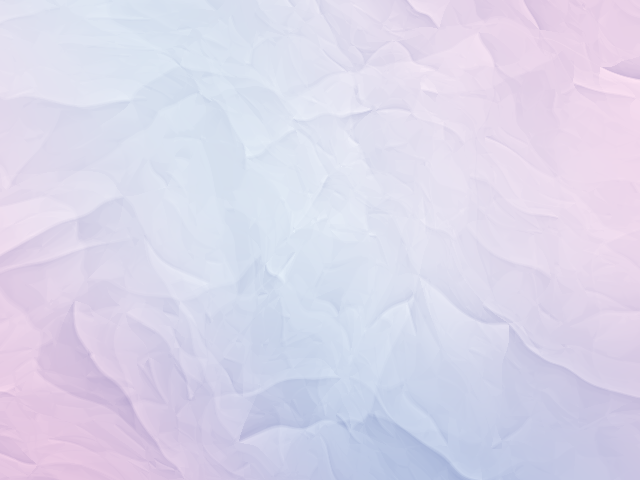
Give the GLSL for this texture, as a Shadertoy shader.

```glsl
// Crumpled paper with soft pastel blue, lavender and pink tints.
#define LAYERS 5            // octaves of creases
#define BASE_SCALE 2.3      // facets per canvas height in the largest octave
#define SCALE_STEP 1.85     // growth of scale per octave
#define CREASE_DEPTH 0.105  // contrast of the folds
#define FACET_DEPTH 0.026   // contrast of the flat facets
#define WARP 0.27           // raggedness of the folds
#define STRETCH 1.45        // elongation along the main fold direction
#define FOLD_ANGLE 0.5      // downward slope of the folds, radians
#define TONE_STEP 0.014     // size of the soft tonal steps

const vec3 BLUE_LIGHT = vec3(0.855, 0.893, 0.945);
const vec3 BLUE_DEEP  = vec3(0.725, 0.775, 0.890);
const vec3 PINK_LIGHT = vec3(0.930, 0.835, 0.918);
const vec3 PINK_DEEP  = vec3(0.885, 0.765, 0.875);
const vec3 SHADE_TINT = vec3(1.05, 1.0, 0.62);
const vec2 LIGHT = vec2(-0.35, 0.94);

vec3 hash3(vec2 p) {
    vec3 q = fract(p.xyx * vec3(0.1031, 0.1030, 0.0973));
    q += dot(q, q.yxz + 33.33);
    return fract((q.xxy + q.yzz) * q.zyx);
}

mat2 rotation(float a) {
    float c = cos(a), s = sin(a);
    return mat2(c, s, -s, c);
}

// Layered sines bend straight borders into ragged folds.
vec2 warp(vec2 p) {
    float freq = 2.4;
    for (int i = 0; i < 6; i++) {
        vec2 q = rotation(float(i) * 1.7) * p;
        p += WARP / freq * sin(freq * q.yx + vec2(1.3, 4.1) * float(i + 1));
        freq *= 2.03;
    }
    return p;
}

// Broad uneven tone from rotated sines, about -1 to 1.
float cloud(vec2 p) {
    float sum = 0.0, amp = 0.5;
    for (int i = 0; i < 4; i++) {
        p = rotation(1.1) * p * 1.8 + 2.7;
        sum += amp * sin(p.x + 1.4 * sin(p.y));
        amp *= 0.62;
    }
    return sum;
}

// Cellular facets: x = relief beside the nearest fold, y = facet tone.
vec2 facets(vec2 p, float pixel) {
    vec2 cell = floor(p), f = p - cell;
    vec2 nearId = vec2(0.0), nearOff = vec2(0.0);
    float best = 9.0;
    for (int j = -1; j <= 1; j++)
    for (int i = -1; i <= 1; i++) {
        vec2 id = cell + vec2(i, j);
        vec2 off = vec2(i, j) + hash3(id).xy - f;
        float d = dot(off, off);
        if (d < best) { best = d; nearId = id; nearOff = off; }
    }
    // Closest border, and a key shared by the facets on both sides.
    float edge = 9.0;
    vec2 normal = vec2(0.0), pairKey = vec2(0.0);
    for (int j = -2; j <= 2; j++)
    for (int i = -2; i <= 2; i++) {
        vec2 id = cell + vec2(i, j);
        vec2 off = vec2(i, j) + hash3(id).xy - f;
        vec2 gap = off - nearOff;
        if (dot(gap, gap) > 1e-4) {
            vec2 n = normalize(gap);
            float d = dot(0.5 * (off + nearOff), n);
            if (d < edge) { edge = d; normal = n; pairKey = id + nearId; }
        }
    }
    vec3 h = hash3(pairKey + 71.0);
    float fold = 2.0 * h.x - 1.0;
    fold *= abs(fold) * (0.65 + 0.35 * sin(dot(p, vec2(3.1, 2.3)) + 6.3 * h.z));
    float profile = 0.65 * exp(-edge / mix(0.06, 0.26, h.y))
                  + 0.55 * exp(-edge / 0.035);
    float smoothEdge = smoothstep(0.0, pixel, edge);
    float relief = fold * dot(normal, LIGHT) * profile;
    return smoothEdge * vec2(relief, hash3(nearId + 13.0).z - 0.5);
}

// Blue runs diagonally; pink gathers at both sides, deeper toward the base.
vec3 paperTint(vec2 uv, float drift) {
    float side = uv.x - mix(0.65, 0.2, uv.y) + 0.035 * drift;
    float pink = smoothstep(0.02, 1.0, side > 0.0 ? side / 0.76 : -side / 0.56);
    float deep = smoothstep(0.62, -0.08, uv.y + 0.05 * drift);
    return mix(mix(BLUE_LIGHT, BLUE_DEEP, deep),
               mix(PINK_LIGHT, PINK_DEEP, deep), pink);
}

void mainImage(out vec4 fragColor, in vec2 fragCoord) {
    vec2 uv = fragCoord / iResolution.xy;
    vec2 p = fragCoord / iResolution.y;
    float drift = cloud(p * 1.3);

    // Folds of falling size; small ones cluster in patches.
    vec2 q = rotation(FOLD_ANGLE) * warp(p);
    q.x /= STRETCH;
    float tone = 0.016 * cloud(q * 3.0 + 5.0);
    float scale = BASE_SCALE, weight = 1.0;
    float patches = smoothstep(-0.7, 0.7, cloud(p * 1.9 + 8.0) + 0.5 - uv.y);
    for (int i = 0; i < LAYERS; i++) {
        float k = float(i);
        vec2 s = rotation(0.45 * sin(k * 2.4)) * q * scale + 17.0 * k + 40.0;
        vec2 f = facets(s, 1.5 * scale / iResolution.y);
        float local = i < 2 ? 1.0 : mix(0.45, 1.25, patches);
        tone += weight * local * (CREASE_DEPTH * f.x + FACET_DEPTH * f.y);
        scale *= SCALE_STEP;
        weight *= 0.86;
    }

    // Soft steps give the tone its patchy, cut-paper look.
    float level = tone / TONE_STEP;
    float stepped = floor(level) + smoothstep(0.25, 0.75, fract(level));
    tone = TONE_STEP * mix(level, stepped, 0.75);
    tone *= tone < 0.0 ? 1.15 : 0.8;

    fragColor = vec4(clamp(paperTint(uv, drift) + tone * SHADE_TINT, 0.0, 1.0), 1.0);
}
```
